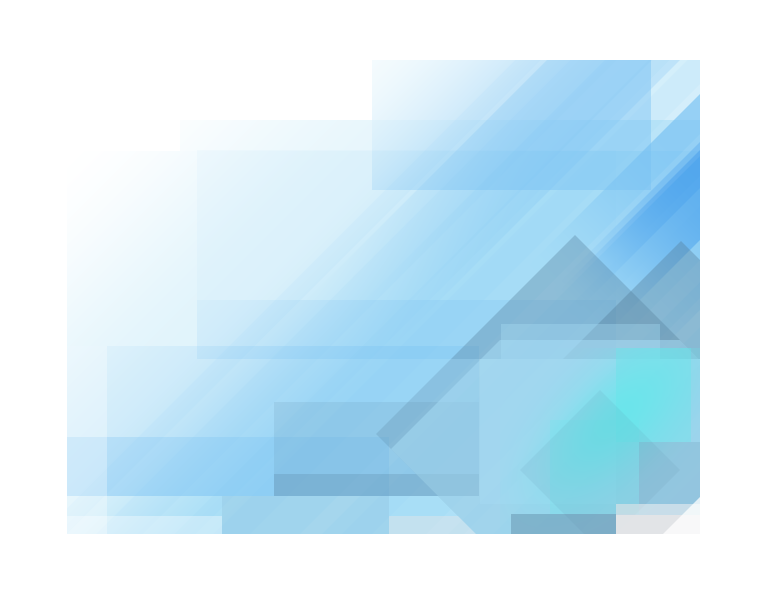
A Shadertoy shader for this background:

```glsl
// Pale blue abstract panel on white: translucent boxes, diamonds and
// diagonal bands are layered over a diagonal gradient, with a cyan glow
// at the lower right. Every shape is an antialiased distance mask.

const vec2 GRID = vec2(768.0, 594.0);   // layout units across the canvas
const vec3 WHITE = vec3(1.0);
const vec3 ICE   = vec3(0.88, 0.955, 0.985);
const vec3 PALE  = vec3(0.66, 0.87, 0.965);
const vec3 SKY   = vec3(0.46, 0.75, 0.95);
const vec3 AZURE = vec3(0.24, 0.60, 0.92);
const vec3 SLATE = vec3(0.33, 0.49, 0.60);
const vec3 CYAN  = vec3(0.38, 0.91, 0.92);
const vec3 SILVER = vec3(0.89, 0.895, 0.905);

float hash(float n) {
    n = fract(n * 0.1031);
    n *= n + 33.33;
    return fract(n * (n + n));
}

// Coverage from a signed distance, softened over one pixel of width px.
float cover(float dist, float px) {
    return clamp(0.5 - dist / px, 0.0, 1.0);
}

float box(vec2 p, vec2 lo, vec2 hi, float px) {
    vec2 q = max(lo - p, p - hi);
    return cover(max(q.x, q.y), px);
}

// Range test along a diagonal axis.
float band(float v, float lo, float hi, float px) {
    return cover(max(lo - v, v - hi) * 0.7071, px);
}

void tint(inout vec3 col, vec3 ink, float alpha) {
    col = mix(col, ink, clamp(alpha, 0.0, 1.0));
}

vec3 backdrop(vec2 p, float d, float px) {
    vec3 ramp = mix(WHITE, ICE, smoothstep(210.0, 550.0, d));
    ramp = mix(ramp, PALE, smoothstep(530.0, 760.0, d));
    float steps = 0.5 * box(p, vec2(372, 60), vec2(700, 534), px);
    steps = max(steps, 0.8 * box(p, vec2(180, 120), vec2(700, 534), px));
    steps = max(steps, box(p, vec2(67, 151), vec2(700, 534), px));
    return mix(WHITE, ramp, steps);
}

void diagonals(inout vec3 col, vec2 p, float d, float s, float px) {
    float rise = smoothstep(-20.0, 420.0, s);
    tint(col, SKY, 0.24 * rise * band(d, 607.0, 740.0, px));
    tint(col, SKY, 0.14 * rise * band(d, 665.0, 712.0, px));
    float right = smoothstep(250.0, 530.0, s);
    tint(col, SKY, 0.65 * right * band(d, 794.0, 1010.0, px));
    tint(col, AZURE, 0.55 * right * band(d, 850.0, 940.0, px));
    tint(col, AZURE, 0.35 * right * band(d, 842.0, 888.0, px));
    // Faint scattered streaks
    for (int i = 0; i < 9; i++) {
        float k = float(i);
        float start = 560.0 + 62.0 * k + 30.0 * hash(k + 3.0);
        float width = 16.0 + 36.0 * hash(k + 17.0);
        vec3 ink = mix(SKY, WHITE, step(0.55, hash(k + 41.0)));
        tint(col, ink, 0.07 * band(d, start, start + width, px));
    }
}

void leftBoxes(inout vec3 col, vec2 p, float d, float px) {
    float deep = smoothstep(350.0, 780.0, d);
    tint(col, SKY, 0.05 * box(p, vec2(197, 150), vec2(616, 359), px));
    tint(col, SKY, 0.24 * deep * box(p, vec2(197, 300), vec2(616, 359), px));
    tint(col, SKY, (0.04 + 0.26 * deep) * box(p, vec2(67, 346), vec2(479, 496), px));
    tint(col, SKY, 0.27 * box(p, vec2(67, 437), vec2(389, 496), px));
    tint(col, SLATE, 0.13 * box(p, vec2(274, 402), vec2(479, 496), px));
    tint(col, SLATE, 0.24 * box(p, vec2(274, 474), vec2(479, 496), px));
    tint(col, SLATE, 0.10 * box(p, vec2(222, 496), vec2(389, 534), px));
    tint(col, WHITE, 0.35 * box(p, vec2(67, 516), vec2(222, 534), px));
    tint(col, WHITE, 0.30 * box(p, vec2(67, 346), vec2(107, 534), px));
}

void rightShapes(inout vec3 col, vec2 p, float d, float s, float px) {
    // Dark peaks above, pale diamond below
    float upper = box(p, vec2(380, 60), vec2(700, 359), px);
    float peak = band(d, 810.0, 1400.0, px) * band(s, -58.0, 340.0, px);
    tint(col, SLATE, peak * (0.22 + 0.12 * upper));
    float second = band(d, 922.0, 1400.0, px) * band(s, -58.0, 440.0, px);
    tint(col, SLATE, 0.38 * second * upper);
    float lower = band(d, 840.0, 1400.0, px) * band(s, -58.0, 340.0, px);
    tint(col, PALE, 0.5 * lower * box(p, vec2(380, 340), vec2(700, 534), px));
    tint(col, PALE, 0.35 * box(p, vec2(501, 324), vec2(660, 359), px));
    tint(col, PALE, 0.3 * box(p, vec2(480, 359), vec2(616, 504), px));

    // Glow stretched along the rising diagonal
    float glow = exp(-pow((d - 1035.0) / 62.0, 2.0) - pow((s - 200.0) / 135.0, 2.0));
    tint(col, CYAN, 0.75 * glow * box(p, vec2(500, 348), vec2(700, 534), px));
    tint(col, CYAN, 0.35 * box(p, vec2(616, 348), vec2(691, 442), px));
    tint(col, CYAN, 0.22 * box(p, vec2(550, 420), vec2(639, 514), px));
    tint(col, SLATE, 0.10 * cover((abs(p.x - 600.0) + abs(p.y - 470.0) - 80.0) * 0.7071, px));
    tint(col, SLATE, 0.16 * box(p, vec2(639, 442), vec2(700, 504), px));

    // Grey footing
    tint(col, SILVER, 0.45 * box(p, vec2(389, 516), vec2(511, 534), px) * cover((s + 58.0) * 0.7071, px));
    tint(col, SLATE, 0.38 * box(p, vec2(511, 514), vec2(616, 534), px));
    tint(col, SILVER, 0.60 * box(p, vec2(616, 504), vec2(700, 534), px));
    tint(col, SILVER, 0.95 * box(p, vec2(616, 515), vec2(700, 534), px));
    tint(col, WHITE, 0.75 * band(d, 1197.0, 1400.0, px));
}

void mainImage(out vec4 fragColor, in vec2 fragCoord) {
    vec2 uv = fragCoord / iResolution.xy;
    vec2 p = vec2(uv.x, 1.0 - uv.y) * GRID;   // y runs downward
    float px = GRID.y / iResolution.y;
    float d = p.x + p.y, s = p.x - p.y;       // diagonal axes
    vec3 col = backdrop(p, d, px);
    diagonals(col, p, d, s, px);
    float topRamp = smoothstep(430.0, 690.0, d);
    tint(col, SKY, 0.42 * topRamp * box(p, vec2(372, 60), vec2(651, 190), px));
    leftBoxes(col, p, d, px);
    rightShapes(col, p, d, s, px);
    col = mix(WHITE, col, box(p, vec2(67, 60), vec2(700, 534), px));
    fragColor = vec4(col, 1.0);
}
```
